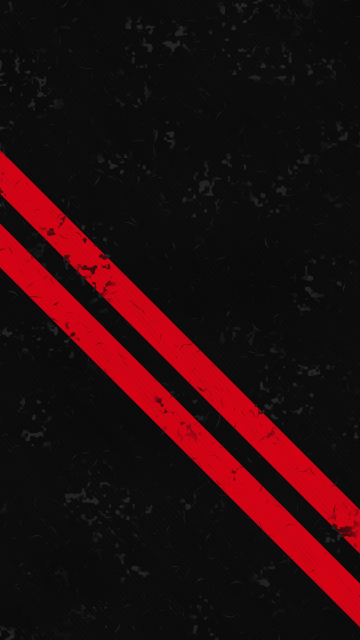
A Shadertoy shader for this background:

```glsl
// Two worn red diagonal stripes on scratched black, with a faint slanted grain.

#define UPPER_STRIPE 0.2685   // stripe centres, measured down the left edge
#define LOWER_STRIPE 0.3835
#define STRIPE_HALF 0.0342    // half thickness along the same edge
#define BLACK vec3(0.045, 0.045, 0.047)
#define RED vec3(0.835, 0.008, 0.08)
#define SCRATCH_GREY vec3(0.20, 0.205, 0.21)
#define WORN_RED vec3(0.19, 0.04, 0.05)
#define GRAIN_LINES 105.0
#define SCRATCH_CELLS 29.0

float hash(vec2 p) {
    vec3 q = fract(vec3(p.xyx) * 0.1031);
    q += dot(q, q.yzx + 33.33);
    return fract((q.x + q.y) * q.z);
}

float noise(vec2 p) {
    vec2 cell = floor(p), f = fract(p);
    f = f * f * (3.0 - 2.0 * f);
    float low = mix(hash(cell), hash(cell + vec2(1, 0)), f.x);
    float high = mix(hash(cell + vec2(0, 1)), hash(cell + vec2(1, 1)), f.x);
    return mix(low, high, f.y);
}

// Short, bent, tapered strokes, one at most in each grid cell
float scratches(vec2 p, float cells, float seed) {
    vec2 g = p * cells;
    float pixel = cells / iResolution.y;
    float cover = 0.0;
    for (int j = -1; j <= 1; j++)
    for (int i = -1; i <= 1; i++) {
        vec2 cell = floor(g) + vec2(i, j);
        vec2 id = cell + seed;
        vec2 centre = cell + vec2(hash(id), hash(id + 17.3));
        float density = 0.15 + 0.55 * noise(centre * 6.0 / cells + seed);
        if (hash(id + 41.7) > density) continue;

        float angle = 6.2832 * hash(id + 71.9);
        float c = cos(angle), s = sin(angle);
        vec2 q = mat2(c, -s, s, c) * (g - centre);
        float halfLength = mix(0.08, 0.36, hash(id + 93.1));
        q.y += (hash(id + 127.4) - 0.5) * 3.0 * q.x * q.x;
        float taper = max(0.0, 1.0 - abs(q.x) / halfLength);
        float width = mix(0.01, 0.045, hash(id + 151.2)) * taper;
        float d = length(vec2(max(abs(q.x) - halfLength, 0.0), q.y)) - width;
        float strength = mix(0.25, 1.0, hash(id + 173.8));
        cover = max(cover, strength * clamp(0.5 - d / pixel, 0.0, 1.0));
    }
    return cover;
}

// Small ragged flakes gathered in loose patches
float chips(vec2 p) {
    float patches = smoothstep(0.52, 0.85, noise(p * 19.0 + 8.0));
    float flakes = 0.65 * noise(p * 115.0) + 0.35 * noise(p * 240.0 + 5.0);
    return patches * smoothstep(0.62, 0.78, flakes);
}

float stripe(float offset, float centre) {
    float pixel = 1.0 / iResolution.y;
    return 1.0 - smoothstep(-pixel, pixel, abs(offset - centre) - STRIPE_HALF);
}

void mainImage(out vec4 fragColor, in vec2 fragCoord) {
    vec2 p = fragCoord / iResolution.y;
    float diagonal = 1.0 - p.y - p.x;
    float paint = max(stripe(diagonal, UPPER_STRIPE), stripe(diagonal, LOWER_STRIPE));

    // Slanted grain, broken up along its length
    float across = p.x * 1.2 + p.y;
    float lines = 0.5 + 0.5 * cos(6.2832 * GRAIN_LINES * across);
    float grain = lines * noise(vec2(across * 60.0, (p.x - p.y) * 14.0));
    float mottling = noise(p * 9.0) - 0.5;

    // Wear reveals grey on the black and darkness on the red
    float wear = max(scratches(p, SCRATCH_CELLS, 3.0),
                     0.75 * scratches(p, SCRATCH_CELLS * 1.6, 57.0));
    wear = max(wear, chips(p));

    vec3 ground = BLACK + 0.012 * (grain - 0.3) + 0.008 * mottling;
    ground = mix(ground, SCRATCH_GREY, 0.6 * wear);
    vec3 stripes = RED * (1.0 - 0.10 * grain) + vec3(0.0, 0.015, 0.01) * grain;
    stripes = mix(stripes, WORN_RED, 0.9 * wear);

    fragColor = vec4(mix(ground, stripes, paint), 1.0);
}
```
